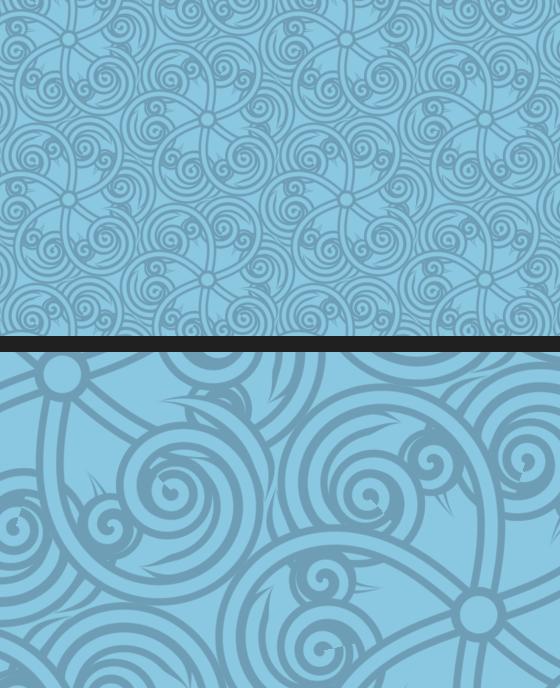
Top: the whole. Bottom: its middle third, enlarged.
A Shadertoy shader for this pattern:

```glsl
// Tone-on-tone lattice of scrollwork medallions on a triangular grid.
// Each medallion paints six overlapping spiral arms in a fixed order;
// every arm is a light ribbon with dark borders, plus a small side curl.

const float TAU = 6.2831853;
const vec3 LIGHT = vec3(0.54, 0.78, 0.88);
const vec3 DARK = vec3(0.43, 0.62, 0.71);

float pixelSize;

float cover(float d) {
    return smoothstep(pixelSize, -pixelSize, d);
}

mat2 rotation(float a) {
    float c = cos(a), s = sin(a);
    return mat2(c, s, -s, c);
}

// Dark border around a light core; width tapers from 0 to 1.
void paintRibbon(inout vec3 color, float d, float width) {
    float visible = smoothstep(0.0, 0.15, width);
    color = mix(color, DARK, cover(d - 0.029 * width) * visible);
    color = mix(color, LIGHT, cover(d - 0.0135 * width) * visible);
}

// Radius of the arm after turning by phi from the medallion centre.
float armRadius(float phi) {
    return 0.245 / (1.0 + phi * phi / 28.0) + 0.092 * exp(-phi / 0.4);
}

float armSlope(float phi) {
    return (armRadius(phi + 0.01) - armRadius(phi)) / 0.01;
}

// Ribbon that fades in and out between two turning angles.
float taper(float phi, float start, float end) {
    return smoothstep(start, start + 0.5, phi) * smoothstep(end, end - 0.9, phi);
}

void paintCurl(inout vec3 color, vec2 q) {
    float r = length(q);
    float turn = atan(q.y, q.x) / TAU;
    float band = abs(fract(r / 0.042 + turn) - 0.5) * 0.042;
    color = mix(color, DARK, cover(r - 0.07));
    color = mix(color, LIGHT, cover(max(band - 0.0095, r - 0.056)));
}

// Arm in a frame centred on its eye, medallion centre towards -x.
void paintArm(inout vec3 color, vec2 q) {
    float r = length(q);
    float phi = mod(atan(q.y, q.x) + 0.5 * TAU, TAU);

    paintCurl(color, q - vec2(-0.037, -0.143));

    // Side leaves nested outside and inside the main sweep
    paintRibbon(color, abs(r - 0.192), taper(phi, 3.8, 5.8));
    paintRibbon(color, abs(r - armRadius(phi) + 0.048), taper(phi, 1.9, 5.2));

    // Main sweep, then the inner turns over a dark disc
    for (int n = 0; n < 3; n++) {
        float turned = phi + float(n) * TAU;
        float slope = armSlope(turned) / max(r, 0.01);
        float d = (r - armRadius(turned)) / sqrt(1.0 + slope * slope);
        if (n > 0) color = mix(color, DARK, cover(d - 0.029));
        paintRibbon(color, abs(d), n == 2 ? 0.8 : 1.0);
    }
}

void paintMedallion(inout vec3 color, vec2 p) {
    float r = length(p);
    if (r > 0.62) return;
    for (int k = 0; k < 6; k++) {
        float angle = radians(13.0 + 60.0 * float(k));
        paintArm(color, rotation(-angle) * p - vec2(0.337, 0.0));
    }
    // Central boss
    color = mix(color, DARK, cover(r - 0.058));
    color = mix(color, LIGHT, cover(r - 0.039));
}

void mainImage(out vec4 fragColor, in vec2 fragCoord) {
    // One unit is the distance between neighbouring medallions
    vec2 p = (fragCoord / iResolution.y - vec2(0.2043, 0.883)) / 0.477;
    pixelSize = 1.0 / (0.477 * iResolution.y);

    // Triangular grid coordinates of the nearest medallion
    float column = p.x / 0.8660254;
    vec2 cell = floor(vec2(column, p.y - 0.5 * column) + 0.5);

    vec3 color = LIGHT;
    for (int i = -1; i <= 1; i++) {
        for (int j = -1; j <= 1; j++) {
            vec2 id = cell + vec2(i, j);
            vec2 center = vec2(0.8660254 * id.x, id.y + 0.5 * id.x);
            paintMedallion(color, p - center);
        }
    }
    fragColor = vec4(color, 1.0);
}
```
